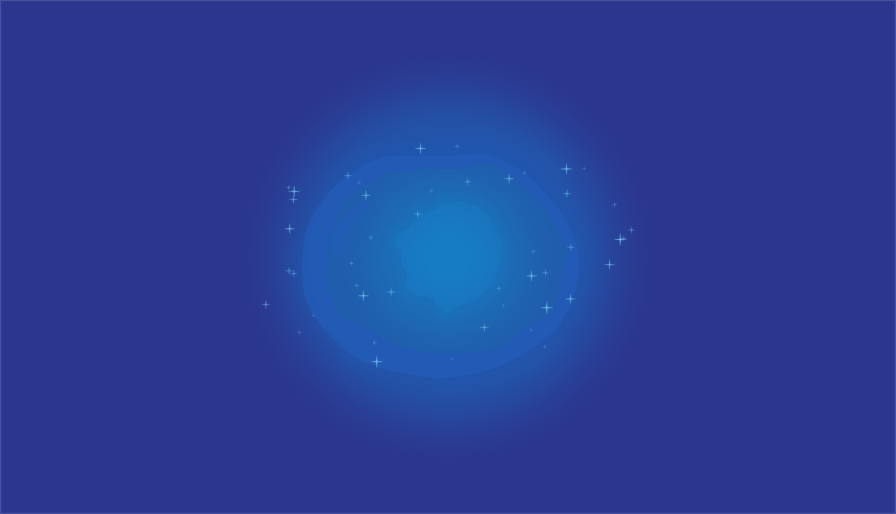
A WebGL 2 fragment shader for this background:

```glsl
#version 300 es
precision highp float;
// Deep blue backdrop with a round glow, a wavy ribbon ring, a bright core and scattered sparkles.

#define GLOW_RADIUS 0.40
#define CORE_RADIUS 0.102
#define RING_RADIUS 0.240
#define RING_WIDTH 0.034
#define STAR_COUNT 46
#define STAR_SIZE 0.011
#define STAR_SPREAD vec2(0.40, 0.235)

uniform vec2 u_resolution;
out vec4 outColor;

const vec3 NIGHT = vec3(0.170, 0.216, 0.560);
const vec3 HAZE = vec3(0.140, 0.315, 0.645);
const vec3 CLOUD = vec3(0.125, 0.345, 0.695);
const vec3 RIBBON = vec3(0.135, 0.360, 0.720);
const vec3 POOL = vec3(0.125, 0.370, 0.680);
const vec3 POOL_LIGHT = vec3(0.110, 0.425, 0.715);
const vec3 CORE = vec3(0.085, 0.490, 0.770);
const vec3 SPARK = vec3(0.460, 0.780, 0.930);

float hash(vec2 p) {
  return fract(sin(dot(p, vec2(127.1, 311.7))) * 43758.5453);
}

float noise(vec2 p) {
  vec2 i = floor(p), f = fract(p);
  f = f * f * (3.0 - 2.0 * f);
  return mix(mix(hash(i), hash(i + vec2(1, 0)), f.x),
             mix(hash(i + vec2(0, 1)), hash(i + vec2(1, 1)), f.x), f.y);
}

// Coverage of a shape from its signed distance
float fill(float d, float soft) {
  return 1.0 - smoothstep(-soft, soft, d);
}

// Uneven outer outline of the ribbon, as a radius by angle
float ringOutline(float a, vec2 dir) {
  float r = RING_RADIUS - 0.017 * cos(a) + 0.027 * cos(2.0 * a) - 0.016 * sin(a);
  r += 0.018 * exp(-pow((a - 1.1) / 0.3, 2.0));
  return r + 0.014 * (noise(dir * 3.5 + 9.0) - 0.5);
}

// Four-pointed sparkle made of two tapered strokes
float sparkle(vec2 q, float size, float px) {
  q = abs(q);
  float along = max(q.x, q.y), across = min(q.x, q.y);
  float taper = clamp(1.0 - along / size, 0.0, 1.0);
  float stroke = 1.0 - smoothstep(0.0, 0.0008 + 0.8 * px, across);
  return stroke * sqrt(taper) + 0.25 * exp(-dot(q, q) / (0.09 * size * size));
}

void main() {
  float px = 1.0 / u_resolution.y;
  vec2 p = (gl_FragCoord.xy - 0.5 * u_resolution) * px;
  float r = length(p);
  float a = atan(p.y, p.x);
  vec2 dir = p / max(r, 0.0001);

  // Round glow
  vec3 color = mix(NIGHT, HAZE, smoothstep(GLOW_RADIUS, 0.25, r));
  color = mix(color, CLOUD, 0.6 * smoothstep(0.30, 0.20, r));

  // Faint ragged cloud behind the ring
  float cloudEdge = length(p * vec2(0.85, 1.0)) - 0.245
                  - 0.05 * (noise(dir * 3.0 + 4.0) - 0.5);
  color = mix(color, CLOUD, 0.32 * fill(cloudEdge, 0.022));

  // Pool of light inside the ring
  float outer = ringOutline(a, dir);
  float width = RING_WIDTH - 0.008 * cos(a) - 0.010 * sin(a)
              + 0.022 * (noise(dir * 4.5 + 21.0) - 0.5);
  float inner = outer - max(width, 0.008);
  vec3 pool = mix(POOL, POOL_LIGHT, smoothstep(0.21, 0.09, r));
  color = mix(color, pool, fill(r - inner, px));

  // Ribbon ring with a thin inner wisp on its left side
  float ring = max(r - outer, inner - r);
  color = mix(color, RIBBON, 0.75 * fill(ring, px));
  float wispWidth = 0.012 * (1.0 - pow((a - 2.85) / 0.42, 2.0));
  float wisp = abs(r - outer + 0.066) - wispWidth;
  color = mix(color, RIBBON, 0.6 * fill(wisp, px) * step(0.0, wispWidth));

  // Bright core with lobed edges
  float lobes = 0.026 * (noise(dir * 3.0 + 31.0) - 0.5)
              + 0.010 * (noise(dir * 8.0 + 53.0) - 0.5);
  vec2 coreOffset = p - vec2(0.002, 0.003);
  float coreEdge = length(coreOffset) - CORE_RADIUS - lobes;
  color = mix(color, pool * 0.5 + CORE * 0.5, 0.3 * fill(coreEdge - 0.018, px));
  vec3 core = mix(CORE, vec3(0.100, 0.455, 0.745), smoothstep(0.03, 0.115, r));
  color = mix(color, core, 0.95 * fill(coreEdge, px));

  // Scattered sparkles of mixed size and strength
  for (int i = 0; i < STAR_COUNT; i++) {
    float id = float(i);
    float turn = 6.2832 * hash(vec2(id, 1.7));
    float reach = sqrt(mix(0.03, 1.0, hash(vec2(id, 5.3))));
    vec2 place = STAR_SPREAD * reach * vec2(cos(turn), sin(turn));
    float grade = hash(vec2(id, 8.9));
    float size = STAR_SIZE * mix(0.35, 1.15, grade);
    float glint = sparkle(p - place, size, px) * mix(0.2, 0.75, grade);
    color = mix(color, SPARK, clamp(glint, 0.0, 1.0));
  }

  // Hairline frame
  vec2 rim = min(gl_FragCoord.xy, u_resolution - gl_FragCoord.xy) * px;
  color = mix(color, vec3(0.36, 0.42, 0.68), 0.6 * fill(min(rim.x, rim.y) - 0.002, px));

  outColor = vec4(color, 1.0);
}
```
